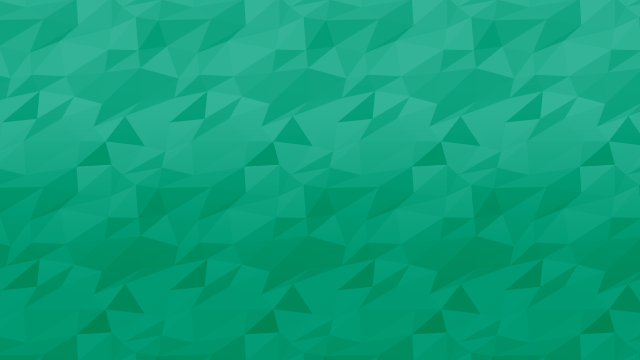
Reproduce this background procedurally as a Shadertoy shader.

```glsl
float hash(vec2 p) {
    vec3 q = fract(p.xyx * vec3(0.1031, 0.1030, 0.0973));
    q += dot(q, q.yzx + 33.33);
    return fract((q.x + q.y) * q.z);
}

float cross2(vec2 a, vec2 b) {
    return a.x * b.y - a.y * b.x;
}

// Jittered mesh corner in canvas heights; the jitter repeats every 5 by 7 cells
vec2 meshVertex(vec2 id) {
    vec2 wrapped = mod(id, vec2(5.0, 7.0));
    vec2 jitter = vec2(hash(wrapped + 23.7), hash(wrapped + 88.1)) - 0.5;
    return (id + vec2(0.78, 0.7) * jitter) * vec2(0.0932, 0.0666);
}

// Signed distance to one side, negative on its left
float sideDistance(vec2 p, vec2 a, vec2 b) {
    return -cross2(normalize(b - a), p - a);
}

// Antialiased coverage of a counter-clockwise triangle
float coverage(vec2 p, vec2 a, vec2 b, vec2 c) {
    float d = max(sideDistance(p, a, b), max(sideDistance(p, b, c), sideDistance(p, c, a)));
    return clamp(0.5 - d * iResolution.y, 0.0, 1.0);
}

// Facet brightness: mostly gentle, with a few deep shadows
float facetShade(vec2 id, float side) {
    float h = hash(mod(id, vec2(5.0, 7.0)) * 3.7 + side * 41.3 + 9.1);
    return 0.023 - 0.086 * pow(h, 2.8) + 0.005 * side;
}

void mainImage(out vec4 fragColor, in vec2 fragCoord) {
    vec2 p = fragCoord / iResolution.y;
    vec2 cell = floor(p / vec2(0.0932, 0.0666));

    // Coverage-weighted shade of the two facets in each nearby cell
    float shade = 0.0, weight = 0.0001;
    for (int j = -1; j <= 1; j++) {
        for (int i = -1; i <= 1; i++) {
            vec2 id = cell + vec2(i, j);
            vec2 a = meshVertex(id);
            vec2 b = meshVertex(id + vec2(1, 0));
            vec2 c = meshVertex(id + vec2(0, 1));
            vec2 d = meshVertex(id + vec2(1, 1));

            // Split along the rising diagonal unless the quad folds there
            bool rising = cross2(b - a, d - a) > 0.0 && cross2(d - a, c - a) > 0.0;
            float lower = rising ? coverage(p, a, b, d) : coverage(p, a, b, c);
            float upper = rising ? coverage(p, a, d, c) : coverage(p, b, d, c);
            shade += lower * facetShade(id, -1.0) + upper * facetShade(id, 1.0);
            weight += lower + upper;
        }
    }

    // Vertical light falloff drives a single green ramp
    float y = fragCoord.y / iResolution.y;
    float green = mix(0.588, 0.680, smoothstep(0.2, 0.78, y)) + shade / weight;
    vec3 color = vec3(max(0.0, (green - 0.612) * 2.1), green, 0.33 + (green - 0.52) * 1.42);
    fragColor = vec4(color, 1.0);
}
```
